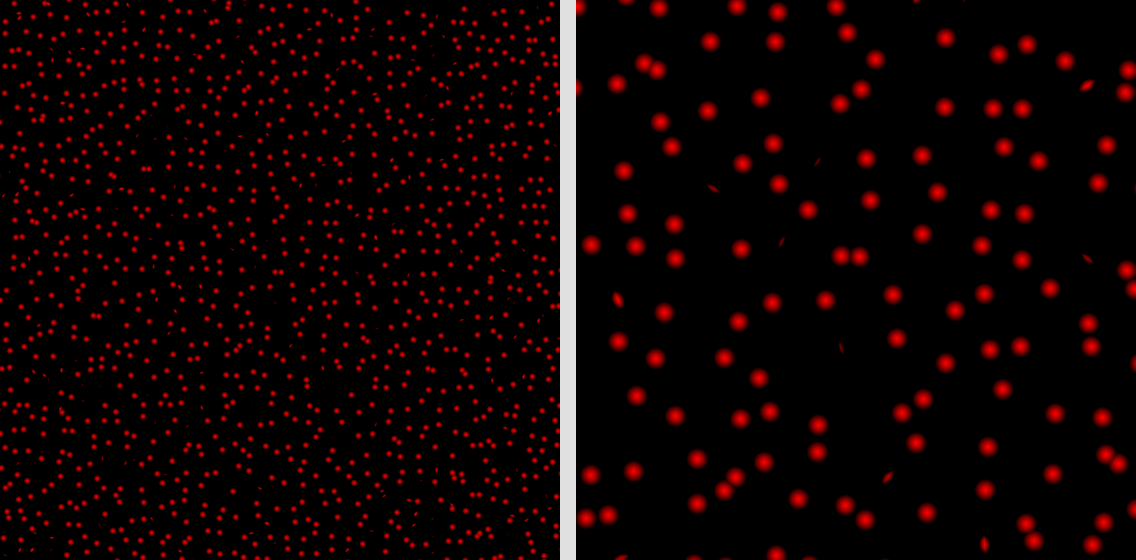
Left: the whole. Right: its middle third, enlarged.
Give the GLSL for this pattern, as a Shadertoy shader.

```glsl
// Scattered soft red dots and thin slivers on black, packed tighter toward the corners.

float hash(vec2 p) {
    return fract(sin(dot(p, vec2(127.1, 311.7))) * 43758.5453);
}

vec2 hash2(vec2 p) {
    return vec2(hash(p), hash(p + vec2(41.3, 17.9)));
}

// Brightness that falls from 1 at the centre to 0 at radius 1
float softDot(vec2 d) {
    return 1.0 - pow(min(length(d), 1.0), 1.2);
}

// Lens-shaped overlap of two dots pushed apart along a random axis
float sliver(vec2 d, vec2 seed) {
    float angle = 6.2832 * hash(seed + 5.7);
    vec2 shift = mix(0.4, 0.95, hash(seed + 9.2)) * vec2(cos(angle), sin(angle));
    return min(1.0, 1.6 * min(softDot(d - shift), softDot(d + shift)));
}

void mainImage(out vec4 fragColor, in vec2 fragCoord) {
    vec2 p = (fragCoord - 0.5 * iResolution.xy) / min(iResolution.x, iResolution.y);

    // Barrel warp of the grid; its inverse Jacobian keeps the dots round
    float bulge = 0.25;
    float r2 = dot(p, p);
    float stretch = 1.0 + bulge * r2;
    mat2 toCanvas = inverse(mat2(stretch) + 2.0 * bulge * outerProduct(p, p));

    float cells = 32.5;
    vec2 grid = p * stretch * cells;
    vec2 home = floor(grid);

    // Brightest of the jittered dots in the neighbouring cells
    float glow = 0.0;
    for (int y = -1; y <= 1; y++) {
        for (int x = -1; x <= 1; x++) {
            vec2 cell = home + vec2(x, y);
            vec2 centre = cell + 0.5 + 0.86 * (hash2(cell) - 0.5);
            vec2 d = toCanvas * (grid - centre) / cells / 0.0066;
            bool isSliver = hash(cell + 71.7) < 0.12 + 0.2 * dot(centre, centre) / (cells * cells);
            glow = max(glow, isSliver ? sliver(d, cell) : softDot(d));
        }
    }

    fragColor = vec4(glow, 0.0, 0.0, 1.0);
}
```
